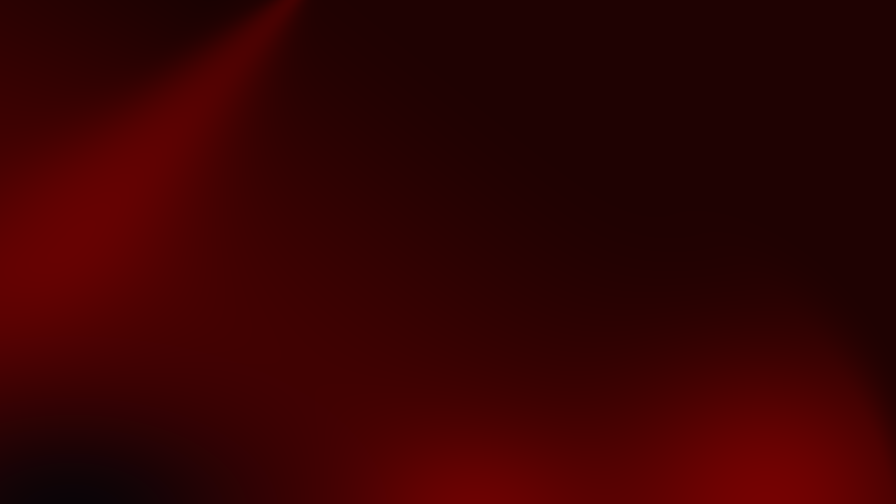
Reproduce this background procedurally as a Shadertoy shader.

```glsl
// Dark red backdrop: a diagonal glow with a bright fold at the upper left,
// two warm pools along the bottom and a black shadow in the lower left corner.
// Built from Gaussian falloffs and smooth ramps in canvas units (0 to 1).

// Soft elliptical spot, 1 at its centre
float spot(vec2 p, vec2 center, vec2 radius) {
    vec2 d = (p - center) / radius;
    return exp(-dot(d, d));
}

// Bright slanted fold, sharp at the top and widening downwards
float foldGlow(vec2 p, float side) {
    float drop = 1.0 - p.y;
    float width = side > 0.0 ? 0.02 + 0.32 * drop : 0.015 + 0.22 * drop;
    float x = side / width;
    return exp(-x * x) * smoothstep(0.1, 0.5, p.y);
}

void mainImage(out vec4 fragColor, in vec2 fragCoord) {
    vec2 p = fragCoord / iResolution.xy;

    // Diagonal body: red at the lower left, nearly black at the upper right
    float red = 0.12 + 0.14 * (1.0 - smoothstep(0.45, 1.15, p.x + 0.7 * p.y));

    // Fold, with a darker area above and to its left
    float side = 0.325 - 0.5 * (1.0 - p.y) - p.x;
    red -= 0.05 * smoothstep(0.0, 0.1, side) * smoothstep(0.6, 1.0, p.y);
    red += 0.14 * foldGlow(p, side);

    // Bottom pools; the right one is cut by a curved edge
    red += 0.17 * spot(p, vec2(0.53, -0.02), vec2(0.13, 0.17));
    float edge = 1.01 - 0.55 * p.y * p.y - p.x;
    float softness = 0.015 + 0.1 * p.y;
    float inside = smoothstep(-softness, softness, edge);
    red += 0.29 * inside * spot(p, vec2(0.87, 0.02), vec2(0.17, 0.28));

    // Corner shadow, slightly cooler than the rest
    float shadow = spot(p, vec2(0.08, -0.02), vec2(0.2, 0.2));
    red *= 1.0 - 0.85 * shadow;
    vec3 color = vec3(red, 0.006, 0.009) + vec3(0.0, 0.01, 0.018) * shadow;

    fragColor = vec4(color, 1.0);
}
```
